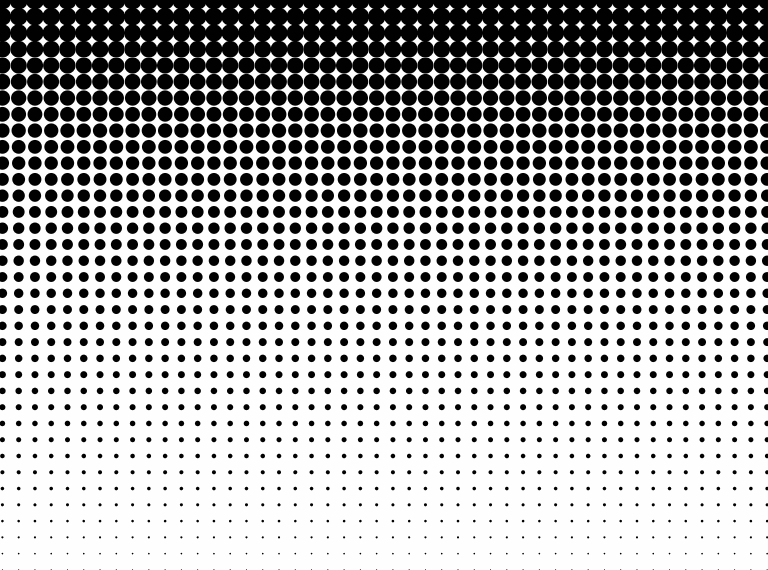
A WebGL 2 fragment shader for this background:

```glsl
#version 300 es
precision highp float;
// Halftone fade: a square grid of black dots that shrink row by row down a white ground.

uniform vec2 u_resolution;
out vec4 outColor;

void main() {
    // Grid space: 47.2 cells across the width, rows counted down from the top edge
    float cellsPerPixel = 47.2 / u_resolution.x;
    vec2 fromTopLeft = vec2(gl_FragCoord.x, u_resolution.y - gl_FragCoord.y);
    vec2 grid = fromTopLeft * cellsPerPixel - vec2(0.148, 0.025);

    // Nearest dot centre; its row sets the radius, overlapping at the top
    vec2 cell = floor(grid + 0.5);
    float radius = max(0.559 - 0.01506 * cell.y, 0.0);
    float edge = length(grid - cell) - radius;

    // One pixel of edge smoothing
    float ink = clamp(0.5 - edge / cellsPerPixel, 0.0, 1.0);

    vec3 paper = vec3(0.995);
    vec3 black = vec3(0.005);
    outColor = vec4(mix(paper, black, ink), 1.0);
}
```
